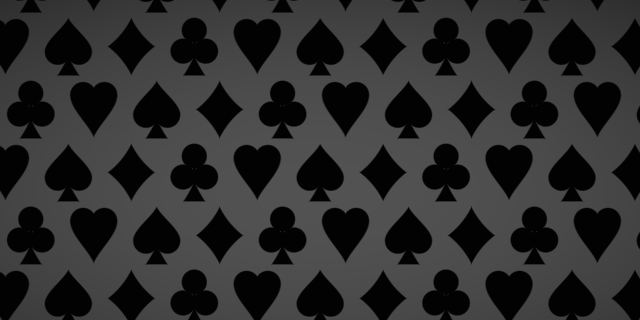
Give the GLSL for this pattern, as a Shadertoy shader.

```glsl
// Two round lobes at y = 0 narrowing to a tip at y = -h
float heartBody(vec2 p, float h) {
    p.x = abs(p.x);
    float t = clamp((p.y + h) / h, 0.0, 1.0);
    float halfWidth = 0.374 * t * (0.8 + 1.4 * t - 1.2 * t * t);
    float taper = max(0.78 * (p.x - halfWidth), max(p.y, -h - p.y));
    float lobe = length(p - vec2(0.169, 0.0)) - 0.205;
    return min(taper, lobe);
}

// Flared foot with a thin neck
float stem(vec2 p) {
    float flare = clamp(1.0 - (p.y + 0.46) / 0.26, 0.0, 1.0);
    float side = 0.8 * (abs(p.x) - 0.03 - 0.142 * pow(flare, 1.2));
    return max(side, max(p.y - 0.1, -0.46 - p.y));
}

float heart(vec2 p) {
    return heartBody(p - vec2(0.0, 0.232), 0.668);
}

float spade(vec2 p) {
    return min(heartBody(vec2(p.x, -p.y - 0.086), 0.536), stem(p));
}

// Four inward-curving arcs
float diamond(vec2 p) {
    return 1.285 - length(abs(p) - vec2(1.152, 1.02));
}

float club(vec2 p) {
    float top = length(p - vec2(0.0, 0.258));
    float side = length(vec2(abs(p.x), p.y) - vec2(0.179, -0.073));
    return min(min(top, side) - 0.199, stem(p));
}

float suitDistance(vec2 p, float suit) {
    if (suit < 0.5) return heart(p);
    if (suit < 1.5) return spade(p);
    if (suit < 2.5) return diamond(p);
    return club(p);
}

void mainImage(out vec4 fragColor, in vec2 fragCoord) {
    vec2 uv = fragCoord / iResolution.xy;
    float cellsPerHeight = 5.083;
    vec2 grid = fragCoord / iResolution.y * cellsPerHeight - vec2(0.086, 0.344);

    // Alternate rows are shifted sideways
    float row = floor(grid.y + 0.5);
    grid.x -= 1.403 * mod(row, 2.0);
    float column = floor(grid.x + 0.5);
    vec2 local = grid - vec2(column, row);

    float edge = 0.9 * cellsPerHeight / iResolution.y;
    float d = suitDistance(local, mod(column, 4.0));
    float ink = 1.0 - smoothstep(-edge, edge, d);

    // Soft light, falling off toward the corners and the top
    vec2 fromLight = uv - vec2(0.5, 0.4);
    float backdrop = 0.322 - dot(fromLight * fromLight, vec2(0.23, 0.24));

    fragColor = vec4(vec3(mix(backdrop, 0.008, ink)), 1.0);
}
```
